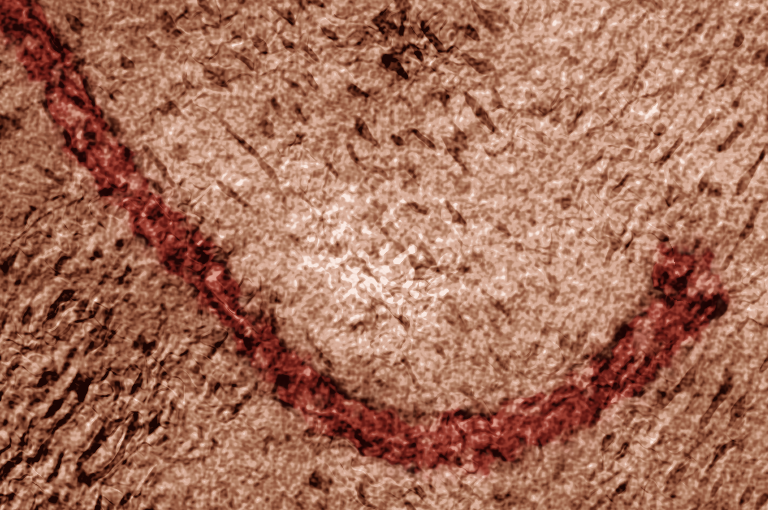
Reproduce this texture procedurally as a Shadertoy shader.

```glsl
// Rough tan plaster crossed by a curved, weathered red groove under raking light.
#define LIGHT_DIR vec2(-0.45, 0.89)
#define LIGHT_STEP 0.0055
#define RELIEF_GAIN 1.45
#define BASE_TONE 0.69
#define GROOVE_WIDTH 0.047
#define EDGE_SOFTNESS 0.008
#define PIT_DEPTH 0.40
#define GRAIN_GAIN 0.20
#define LEDGE_HEIGHT 0.20

const int PATH_COUNT = 14;
const vec2 groovePath[PATH_COUNT] = vec2[PATH_COUNT](
    vec2(-0.02, 1.03), vec2(0.11, 0.85), vec2(0.21, 0.67), vec2(0.33, 0.54),
    vec2(0.43, 0.43), vec2(0.52, 0.31), vec2(0.64, 0.20), vec2(0.79, 0.135),
    vec2(0.94, 0.135), vec2(1.09, 0.185), vec2(1.21, 0.26), vec2(1.30, 0.35),
    vec2(1.36, 0.41), vec2(1.34, 0.46));

vec2 hashGradient(vec2 cell) {
    float a = 6.2832 * fract(sin(dot(cell, vec2(127.1, 311.7))) * 43758.5);
    return vec2(cos(a), sin(a));
}

float gradientNoise(vec2 p) {
    vec2 i = floor(p), f = p - i, e = vec2(1.0, 0.0);
    vec2 u = f * f * f * (f * (f * 6.0 - 15.0) + 10.0);
    float a = dot(hashGradient(i), f), b = dot(hashGradient(i + e.xy), f - e.xy);
    float c = dot(hashGradient(i + e.yx), f - e.yx), d = dot(hashGradient(i + e.xx), f - e.xx);
    return 1.4 * mix(mix(a, b, u.x), mix(c, d, u.x), u.y);
}

float fbm(vec2 p) {
    float sum = 0.0, amp = 0.55;
    for (int i = 0; i < 4; i++) {
        sum += amp * gradientNoise(p);
        p = mat2(1.6, 1.2, -1.2, 1.6) * p + 7.3;
        amp *= 0.55;
    }
    return sum;
}

float blob(vec2 p, vec2 centre, vec2 radius) {
    vec2 q = (p - centre) / radius;
    return exp(-dot(q, q));
}

// Noise stretched along the given angle.
float streaks(vec2 p, float angle, vec2 freq) {
    float c = cos(angle), s = sin(angle);
    return gradientNoise(vec2(c * p.x + s * p.y, c * p.y - s * p.x) * freq);
}

// Brushed direction: falling to the right, or rising where the weight is one.
float brushed(vec2 p, float rising, vec2 freq) {
    return mix(streaks(p, -0.85, freq), streaks(p, 1.0, freq), rising);
}

// Surface height: lumpy crust, broken ledges and brushed streaks.
float relief(vec2 p, float rising, float ledge) {
    float plates = smoothstep(-0.07, 0.07, gradientNoise(p * 14.0 + 4.0));
    float flakes = smoothstep(-0.10, 0.10, gradientNoise(p * 33.0));
    return 0.75 * fbm(p * 15.0) + ledge * (plates + 0.8 * flakes)
         + 0.26 * brushed(p, rising, vec2(11.0, 54.0));
}

// x: distance, y: side (positive is the inner side), z: place along the path.
vec3 grooveCoords(vec2 p) {
    vec3 best = vec3(9.0, 1.0, 0.0);
    for (int i = 0; i < PATH_COUNT - 1; i++) {
        vec2 a = groovePath[i], ab = groovePath[i + 1] - a, ap = p - a;
        float t = clamp(dot(ap, ab) / dot(ab, ab), 0.0, 1.0);
        float d = length(ap - ab * t), side = sign(ab.x * ap.y - ab.y * ap.x);
        if (d < best.x) best = vec3(d, side, (float(i) + t) / float(PATH_COUNT - 1));
    }
    return best;
}

vec3 plasterColour(float t) {
    vec3 c = mix(vec3(0.11, 0.02, 0.01), vec3(0.36, 0.15, 0.09), smoothstep(0.0, 0.28, t));
    c = mix(c, vec3(0.59, 0.35, 0.25), smoothstep(0.22, 0.52, t));
    c = mix(c, vec3(0.71, 0.51, 0.40), smoothstep(0.48, 0.70, t));
    c = mix(c, vec3(0.85, 0.68, 0.60), smoothstep(0.66, 0.87, t));
    return mix(c, vec3(0.98, 0.91, 0.88), smoothstep(0.88, 1.15, t));
}

vec3 pigmentColour(float t) {
    vec3 c = mix(vec3(0.11, 0.01, 0.01), vec3(0.40, 0.09, 0.07), smoothstep(0.05, 0.38, t));
    c = mix(c, vec3(0.60, 0.22, 0.17), smoothstep(0.34, 0.62, t));
    return mix(c, vec3(0.86, 0.60, 0.54), smoothstep(0.60, 0.95, t));
}

void mainImage(out vec4 fragColor, in vec2 fragCoord) {
    vec2 p = fragCoord / iResolution.y;
    vec2 warp = vec2(fbm(p * 7.0), fbm(p * 7.0 + 17.0)), q = p + 0.02 * warp;
    float lowerLeft = blob(p, vec2(0.05, 0.15), vec2(0.48, 0.45));
    float pale = blob(p, vec2(0.78, 0.48), vec2(0.20, 0.15));
    float topCrust = blob(p, vec2(0.80, 0.86), vec2(0.14, 0.14));
    float rising = clamp(1.3 * lowerLeft + smoothstep(0.9, 1.25, p.x), 0.0, 1.0);

    // Broad light and dark areas.
    float tone = BASE_TONE + 0.12 * pale - 0.19 * lowerLeft - 0.18 * topCrust
        + 0.11 * blob(p, vec2(1.15, 0.70), vec2(0.42, 0.34))
        + 0.08 * blob(p, vec2(0.50, 0.66), vec2(0.22, 0.20))
        - 0.14 * blob(p, vec2(0.28, 1.02), vec2(0.32, 0.13))
        - 0.14 * blob(p, vec2(0.02, 0.60), vec2(0.18, 0.20))
        - 0.10 * blob(p, vec2(1.45, 0.08), vec2(0.40, 0.18)) + 0.12 * gradientNoise(p * 4.0);

    // Raking light, pits and grain.
    float rough = 0.72 + 0.55 * lowerLeft + 0.45 * topCrust;
    float ledge = LEDGE_HEIGHT * smoothstep(-0.15, 0.4, gradientNoise(p * 6.0 + 9.0) + 0.2 * lowerLeft);
    float slope = relief(q, rising, ledge) - relief(q + LIGHT_DIR * LIGHT_STEP, rising, ledge);
    float shade = RELIEF_GAIN * rough * slope * (slope < 0.0 ? 1.25 : 0.8);
    float pit = smoothstep(0.22, 0.5, brushed(q + 3.0, rising, vec2(15.0, 40.0)) + 0.25 * warp.y);
    float grain = GRAIN_GAIN * (gradientNoise(q * 62.0) + gradientNoise(p * 118.0));
    tone += shade - PIT_DEPTH * rough * pit + grain + 0.10 * warp.x;
    tone += 0.30 * pale * smoothstep(0.0, 0.3, gradientNoise(q * 48.0) + 0.5 * gradientNoise(p * 14.0));

    // Red groove with ragged borders, fibres, scuffs and a shadowed inner lip.
    vec3 g = grooveCoords(p + 0.022 * warp);
    float width = GROOVE_WIDTH * (1.0 + 0.3 * smoothstep(0.74, 0.9, g.z) - 0.2 * blob(p, vec2(0.46, 0.38), vec2(0.2)));
    float edge = g.x - width + 0.02 * gradientNoise(p * 22.0) + 0.010 * gradientNoise(p * 55.0);
    float pigment = 1.0 - smoothstep(-EDGE_SOFTNESS, EDGE_SOFTNESS, edge);
    float stain = 0.32 * exp(-max(edge, 0.0) / 0.020);
    float lip = exp(-pow(edge / 0.013, 2.0)) * smoothstep(-0.25, 0.3, gradientNoise(p * 11.0 + 5.0));
    tone -= lip * mix(0.12, 0.38, step(0.0, g.y));
    float fibres = gradientNoise(vec2(g.z * 34.0, g.x * g.y * 48.0) + 2.0 * warp);
    float scuff = smoothstep(0.12, 0.5, gradientNoise(p * 17.0 + 40.0) + 0.4 * gradientNoise(p * 50.0));
    float hook = blob(p, vec2(1.35, 0.43), vec2(0.05, 0.06));
    float redTone = tone - 0.19 - 0.14 * hook + 0.38 * fibres + 0.22 * scuff;
    float cover = max(pigment * (0.96 - 0.35 * scuff), stain);
    fragColor = vec4(clamp(mix(plasterColour(tone), pigmentColour(redTone), cover), 0.0, 1.0), 1.0);
}
```
